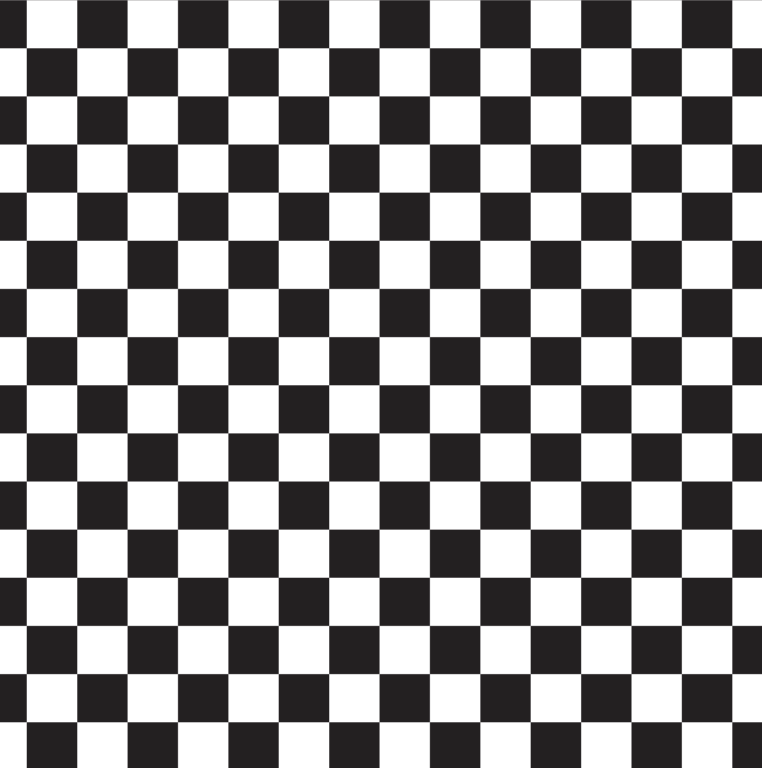
This pattern is drawn by a Shadertoy shader. Its source:

```glsl
// Black and white checkerboard with slightly wide cells, cropped at the borders
#define CELLS vec2(15.122, 15.953)        // cells across and down the canvas
#define GRID_ORIGIN vec2(0.0352, 0.0596)  // a cell corner, in canvas fractions
#define EDGE_PIXELS 1.3                   // width of the smoothed edge
#define DARK vec3(0.139, 0.125, 0.131)
#define LIGHT vec3(1.0)

// Square wave: +1 in even cells, -1 in odd cells, with smoothed steps
vec2 softSquareWave(vec2 p, vec2 edgeWidth) {
    vec2 toEdge = 0.5 - abs(fract(p) - 0.5);
    vec2 parity = 1.0 - 2.0 * mod(floor(p), 2.0);
    return parity * clamp(2.0 * toEdge / edgeWidth, 0.0, 1.0);
}

void mainImage(out vec4 fragColor, in vec2 fragCoord) {
    vec2 uv = fragCoord / iResolution.xy;
    vec2 cell = (uv - GRID_ORIGIN) * CELLS;
    vec2 edgeWidth = EDGE_PIXELS * CELLS / iResolution.xy;

    // The product of both waves alternates along rows and columns
    vec2 wave = softSquareWave(cell, edgeWidth);
    float lightness = 0.5 + 0.5 * wave.x * wave.y;

    fragColor = vec4(mix(DARK, LIGHT, lightness), 1.0);
}
```
